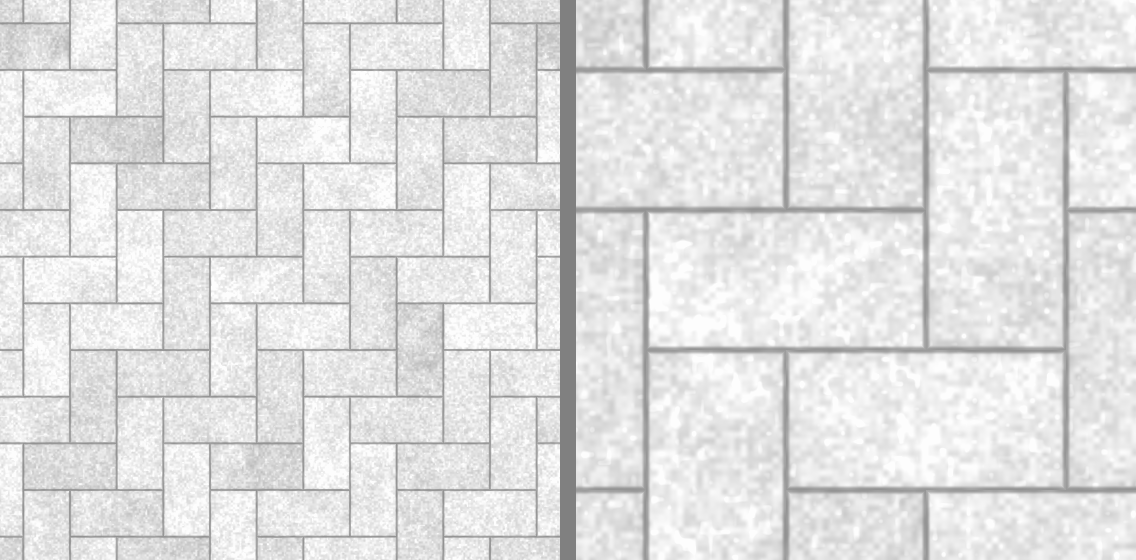
Left: the whole. Right: its middle third, enlarged.
Reproduce this texture procedurally as a WebGL 1 fragment shader.

```glsl
precision highp float;
// Pale grey herringbone paving: 2:1 blocks on a 12 by 12 grid, with thin soft joints.
// A diagonal cycle of four cells finds each block; its wrapped id seeds the tone,
// cloudy stains and fine grain, so the whole tile repeats without a seam.

uniform vec2 u_resolution;

const float CELLS = 12.0;
const float JOINT_HALF_WIDTH = 0.021;
const vec3 JOINT_COLOR = vec3(0.57);
const vec3 DARK_BLOCK = vec3(0.865);
const vec3 LIGHT_BLOCK = vec3(0.955);

// Sine-free hash in 0..1
float hash(vec2 p) {
  vec3 q = fract(p.xyx * vec3(0.1031, 0.1030, 0.0973));
  q += dot(q, q.yzx + 33.33);
  return fract((q.x + q.y) * q.z);
}

// Smooth value noise in 0..1
float noise(vec2 p) {
  vec2 i = floor(p);
  vec2 f = fract(p);
  f = f * f * (3.0 - 2.0 * f);
  float low = mix(hash(i), hash(i + vec2(1.0, 0.0)), f.x);
  float high = mix(hash(i + vec2(0.0, 1.0)), hash(i + vec2(1.0, 1.0)), f.x);
  return mix(low, high, f.y);
}

// Layered noise for the cloudy stains
float clouds(vec2 p) {
  float sum = 0.0;
  float weight = 0.55;
  for (int i = 0; i < 3; i++) {
    sum += weight * noise(p);
    p = p * 2.1 + 17.3;
    weight *= 0.5;
  }
  return sum;
}

// Lower left corner (xy) and size (zw) of the block that covers a point
vec4 herringbone(vec2 p) {
  vec2 cell = floor(p);
  float phase = mod(cell.x + cell.y + 1.0, 4.0);
  float upright = step(1.5, phase);
  float second = step(0.5, mod(phase, 2.0));
  vec2 along = mix(vec2(1.0, 0.0), vec2(0.0, 1.0), upright);
  return vec4(cell - along * second, 1.0 + along);
}

// Distance inward from the nearest side of a block
float edgeDistance(vec2 local, vec2 size) {
  vec2 d = min(local, size - local);
  return min(d.x, d.y);
}

// Fine mineral grain, centred near zero, with scattered pale specks
float grain(vec2 p) {
  float fine = noise(p * 22.0) - 0.5;
  float coarse = noise(p * 11.0 + 40.0) - 0.5;
  float specks = smoothstep(0.72, 0.95, noise(p * 17.0 + 90.0));
  return 0.13 * fine + 0.06 * coarse + 0.07 * specks;
}

// Surface of one block: own tone, occasional dark block, stains and grain
vec3 blockColor(vec2 local, vec2 id) {
  vec2 seed = 60.0 * vec2(hash(id + 3.7), hash(id + 51.2));
  vec3 color = mix(DARK_BLOCK, LIGHT_BLOCK, hash(id + 8.1));
  color -= 0.055 * step(0.9, hash(id + 27.4));
  float patchiness = mix(0.06, 0.19, hash(id + 14.9));
  color += patchiness * (clouds(local * 1.7 + seed) - 0.48);
  return color + grain(local + seed);
}

void main() {
  vec2 p = gl_FragCoord.xy / u_resolution * CELLS + 0.5;
  float pixel = CELLS / min(u_resolution.x, u_resolution.y);

  vec4 block = herringbone(p);
  vec2 local = p - block.xy;
  vec2 id = mod(block.xy, CELLS);
  vec3 color = blockColor(local, id);

  // Slightly worn edges beside the joints
  float d = edgeDistance(local, block.zw);
  float wear = noise(local * 9.0 + id * 5.0);
  color -= 0.09 * (0.4 + wear) * exp(-d / 0.035);

  // Joints, with a soft edge and uneven depth
  float soft = max(0.7 * pixel, 0.016);
  float joint = 1.0 - smoothstep(JOINT_HALF_WIDTH - soft, JOINT_HALF_WIDTH + soft, d);
  color = mix(color, JOINT_COLOR, joint * mix(0.75, 1.0, wear));

  gl_FragColor = vec4(clamp(color, 0.0, 0.992), 1.0);
}
```
